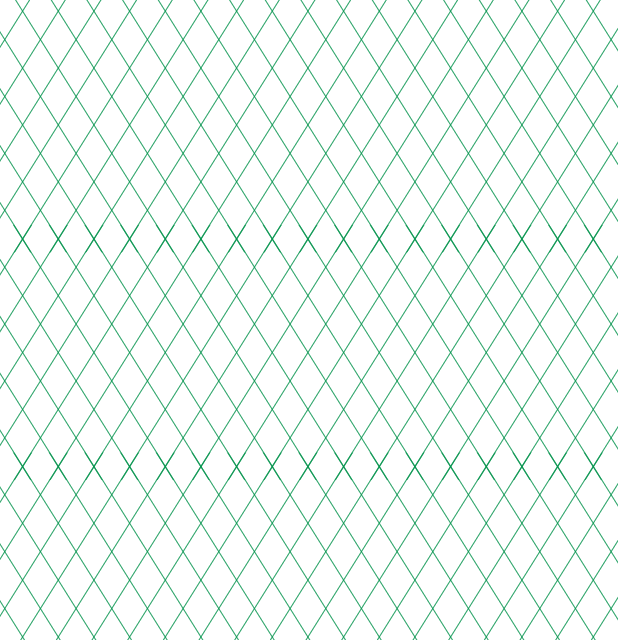
A WebGL 1 fragment shader for this pattern:

```glsl
precision highp float;

// A lattice of thin green diagonals forming tall diamonds on white.
// Two families of parallel lines are repeated with fract; in two narrow
// bands a slightly shifted second lattice overlaps and darkens the crossings.

uniform vec2 u_resolution;

// Box-filtered coverage of a stroke at distance d from its centre line.
float strokeCoverage(float d, float width) {
  float filterSize = 1.15 / u_resolution.y;
  float lo = max(d - 0.5 * filterSize, -0.5 * width);
  float hi = min(d + 0.5 * filterSize, 0.5 * width);
  return clamp((hi - lo) / filterSize, 0.0, 1.0);
}

// Both line families, composited over each other; p is relative to a crossing.
float diamondLattice(vec2 p) {
  vec2 frequency = 1.0 / vec2(0.05573, 0.0889);
  vec2 q = p * frequency;
  vec2 phase = vec2(q.x + q.y, q.x - q.y);
  vec2 dist = abs(fract(phase + 0.5) - 0.5) / length(frequency);
  float rising = strokeCoverage(dist.y, 0.00137);
  float falling = strokeCoverage(dist.x, 0.00137);
  return 1.0 - (1.0 - rising) * (1.0 - falling);
}

// Soft-edged horizontal strips around two crossing rows, four rows apart.
float overlapBands(float y) {
  float edge = 0.75 / u_resolution.y;
  float bands = 0.0;
  for (int i = 0; i < 2; i++) {
    float d = abs(y + 0.3556 * float(i));
    bands = max(bands, 1.0 - smoothstep(0.0215 - edge, 0.0215 + edge, d));
  }
  return bands;
}

void main() {
  // Canvas heights, measured from a crossing in the upper band.
  vec2 p = gl_FragCoord.xy / u_resolution.y - vec2(0.0353, 0.627);

  float lines = diamondLattice(p);
  float overlap = diamondLattice(p + vec2(0.0, 0.0009)) * overlapBands(p.y);
  float ink = 1.0 - (1.0 - lines) * (1.0 - overlap);

  gl_FragColor = vec4(mix(vec3(1.0), vec3(0.0, 0.57, 0.29), ink), 1.0);
}
```
